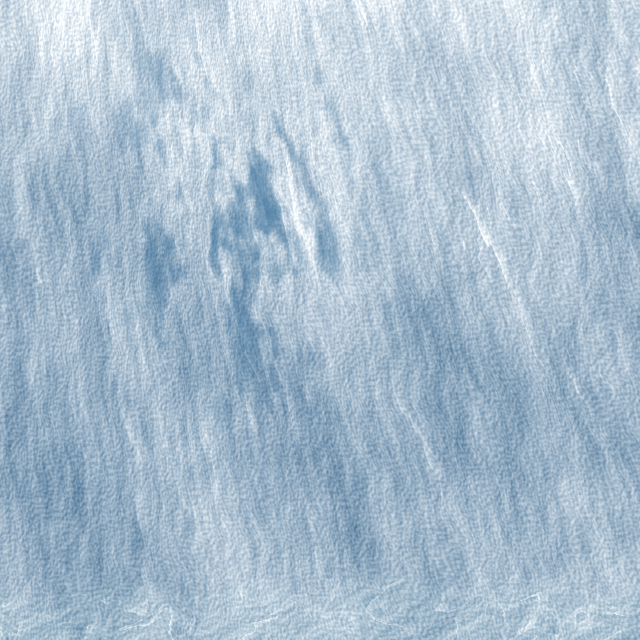
Write a WebGL 1 fragment shader that draws this texture.

```glsl
precision highp float;
// A weathered glacier wall: leaning snow streaks, blue ice hollows and fine grain.

uniform vec2 u_resolution;

const vec3 SHADOW = vec3(0.43, 0.56, 0.67);
const vec3 SNOW = vec3(0.82, 0.87, 0.91);
const vec3 DEEP_ICE = vec3(0.25, 0.46, 0.62);

float hash(vec2 cell) {
  vec3 h = fract(cell.xyx * vec3(0.1031, 0.1030, 0.0973));
  h += dot(h, h.yzx + 33.33);
  return fract((h.x + h.y) * h.z);
}

vec2 gradient(vec2 cell) {
  float angle = 6.2832 * hash(cell);
  return vec2(cos(angle), sin(angle));
}

// Gradient noise, roughly -0.7 to 0.7
float noise(vec2 p) {
  vec2 i = floor(p);
  vec2 f = p - i;
  vec2 w = f * f * f * (f * (f * 6.0 - 15.0) + 10.0);
  vec2 e = vec2(1.0, 0.0);
  float low = mix(dot(gradient(i), f), dot(gradient(i + e), f - e), w.x);
  float high = mix(dot(gradient(i + e.yx), f - e.yx),
                   dot(gradient(i + e.xx), f - e.xx), w.x);
  return mix(low, high, w.y);
}

float fbm(vec2 p) {
  float sum = 0.0;
  float amplitude = 1.0;
  for (int octave = 0; octave < 4; octave++) {
    sum += amplitude * noise(p);
    p = p * 2.03 + vec2(17.3, 9.1);
    amplitude *= 0.55;
  }
  return sum;
}

float blob(vec2 p, vec2 centre, vec2 radius) {
  vec2 d = (p - centre) / radius;
  return exp(-dot(d, d));
}

// Bright edge: abrupt on one side, fading on the other
float fold(float v, float edge, float falloff) {
  return smoothstep(0.0, edge, v) * exp(-max(v, 0.0) * falloff);
}

// Folds along noise contours, kept on the side that faces the light
float litCrease(vec2 p) {
  float base = noise(p);
  float rough = base + 0.3 * noise(p * 2.7 + 5.0) + 0.12 * noise(p * 6.1);
  float rise = noise(p + vec2(0.15, 0.0)) - base;
  return fold(rough - 0.04, 0.06, 9.0) * smoothstep(0.0, 0.1, rise);
}

float emboss(vec2 p, vec2 offset) {
  return fbm(p + offset) - fbm(p);
}

// Coordinates that follow the slope of the streaks
vec2 flowSpace(vec2 p) {
  float lean = mix(0.1, 0.3, smoothstep(0.0, 0.6, p.x));
  float warp = 0.018 * noise(p * 5.0) + 0.008 * noise(p * 17.0 + 3.0);
  return vec2(p.x + lean * p.y + warp, p.y);
}

// Broad light and shade over the wall
float wallTone(vec2 p) {
  float tone = 0.53 + 0.47 * smoothstep(0.45, 1.0, p.y);
  tone -= 0.32 * blob(p, vec2(0.08, 0.70), vec2(0.17, 0.14));
  tone -= 0.24 * blob(p, vec2(0.09, 0.25), vec2(0.14, 0.20));
  tone -= 0.20 * blob(p, vec2(0.62, 0.32), vec2(0.24, 0.15));
  tone -= 0.18 * blob(p, vec2(1.02, 0.78), vec2(0.12, 0.20));
  tone += 0.14 * blob(p, vec2(0.75, 0.68), vec2(0.20, 0.18));
  tone += 0.16 * blob(p, vec2(0.33, 0.18), vec2(0.10, 0.16));
  return tone + 0.31 * fbm(p * vec2(5.0, 4.0) + 2.0);
}

void main() {
  vec2 p = gl_FragCoord.xy / u_resolution;
  vec2 flow = flowSpace(p);
  float foot = smoothstep(0.1, 0.06, p.y + 0.04 * noise(p * vec2(9.0, 4.0)));
  float wall = 1.0 - 0.8 * foot;

  // Streaks and their relief
  float tone = wallTone(p);
  tone += 0.26 * wall * fbm(flow * vec2(13.0, 3.4) + 7.0);
  tone += 0.24 * wall * emboss(flow * vec2(24.0, 7.0) + 40.0, vec2(0.2, -0.06));
  tone += 0.28 * wall * emboss(flow * vec2(52.0, 17.0), vec2(0.28, -0.1));

  // Scattered snow ridges, strongest on the upper right
  float scatter = smoothstep(-0.2, 0.35, noise(p * vec2(6.0, 5.0) + 31.0));
  scatter *= 0.45 + 0.55 * blob(p, vec2(0.68, 0.75), vec2(0.35, 0.35));
  tone += 0.95 * wall * scatter * litCrease(flow * vec2(19.0, 5.0) + 11.0);
  tone += 0.65 * wall * scatter * litCrease(flow * vec2(38.0, 11.0) + 23.0);

  // One long ridge down the left
  float ridge = p.x - 0.235 + 0.15 * (p.y - 0.13) + 0.018 * fbm(p * vec2(14.0, 9.0));
  float ridgeFade = blob(p, vec2(0.18, 0.38), vec2(0.2, 0.29));
  ridgeFade *= 0.8 + 0.7 * noise(p * vec2(30.0, 13.0));
  tone += 0.75 * ridgeFade * fold(ridge + 0.012, 0.008, 45.0);
  tone -= 0.25 * ridgeFade * fold(-ridge - 0.012, 0.015, 25.0);

  // Blue hollows with ragged, snowy rims
  float region = blob(p, vec2(0.36, 0.66), vec2(0.2, 0.27));
  float hollow = fbm(flow * vec2(11.0, 4.6) + vec2(3.7, 1.4));
  hollow += 0.22 * fbm(p * vec2(32.0, 24.0));
  float ice = region * smoothstep(-0.03, 0.4, hollow);
  ice *= 0.85 + 0.7 * fbm(flow * vec2(30.0, 14.0) + 19.0);
  tone += 0.35 * region * fold(0.0 - hollow, 0.05, 12.0);
  tone -= 0.38 * ice;

  // Rough, crusted foot of the wall
  vec2 crust = p * vec2(17.0, 30.0) + 1.5 * noise(p * 14.0);
  tone += foot * (0.07 + 0.7 * litCrease(crust) + 0.3 * emboss(crust * 1.6, vec2(0.25, -0.3)));

  // Fine grain, lit from the upper left
  vec2 grain = flow * vec2(225.0, 175.0);
  tone += 0.36 * (noise(grain + vec2(0.45, -0.45)) - noise(grain));
  tone += 0.17 * noise(p * 280.0);

  vec3 color = mix(SHADOW, SNOW, clamp(tone, -0.4, 1.4));
  color = mix(color, DEEP_ICE, clamp(0.6 * ice, 0.0, 0.8));
  color += foot * vec3(0.0, 0.008, 0.004);
  gl_FragColor = vec4(color, 1.0);
}
```
